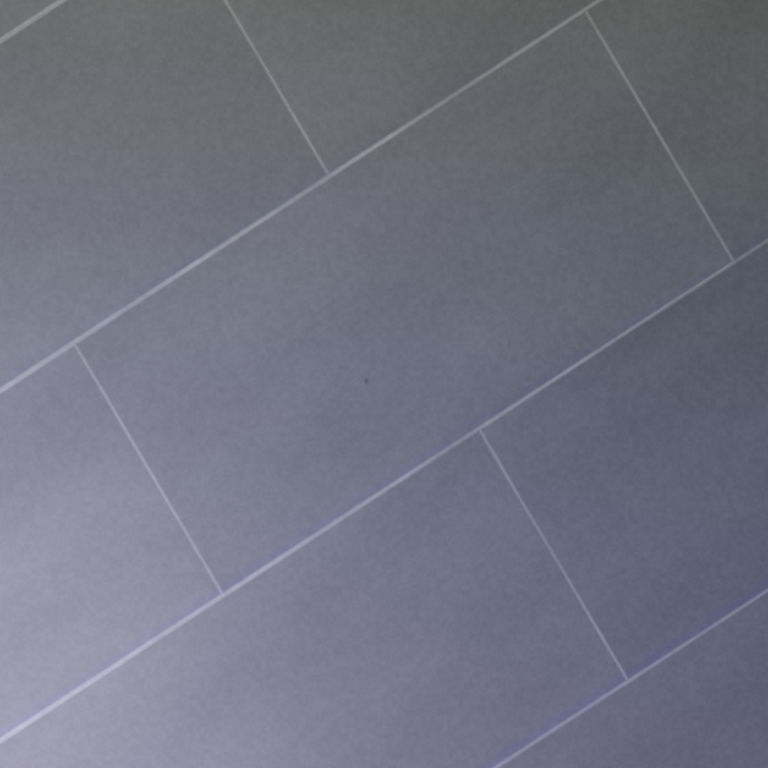
This texture is drawn by a Shadertoy shader. Its source:

```glsl
// Slanted slate floor tiles in half-offset rows with pale thin joints and soft side light.

float hash(vec2 p) {
    vec3 q = fract(vec3(p.xyx) * 0.1031);
    q += dot(q, q.yzx + 33.33);
    return fract((q.x + q.y) * q.z);
}

float noise(vec2 p) {
    vec2 i = floor(p), f = fract(p);
    f = f * f * (3.0 - 2.0 * f);
    return mix(mix(hash(i), hash(i + vec2(1, 0)), f.x),
               mix(hash(i + vec2(0, 1)), hash(i + vec2(1, 1)), f.x), f.y);
}

float fbm(vec2 p) {
    float sum = 0.0, amp = 0.5;
    for (int i = 0; i < 4; i++) {
        sum += amp * noise(p);
        p = p * 2.03 + 17.3;
        amp *= 0.5;
    }
    return sum;
}

// Light across the floor: four corner tones, a blue middle, a lilac glow and a dark right side
vec3 floorLight(vec2 p) {
    vec3 low = mix(vec3(0.54, 0.54, 0.64), vec3(0.39, 0.39, 0.485), p.x);
    vec3 high = mix(vec3(0.43, 0.44, 0.44), vec3(0.355, 0.358, 0.355), p.x);
    vec2 toGlow = p - vec2(0.0, 0.06), toShade = p - vec2(1.0, 0.52);
    return mix(low, high, p.y)
         + vec3(0.0, 0.006, 0.028) * 4.0 * p.y * (1.0 - p.y)
         + vec3(0.10, 0.09, 0.07) * exp(-6.0 * dot(toGlow, toGlow))
         - vec3(0.035, 0.022, 0.034) * exp(-7.0 * dot(toShade, toShade));
}

// Soft-edged joint coverage at a distance from its centre line
float joint(float dist, float halfWidth, float pixel) {
    float soft = max(0.0023, pixel);
    return 1.0 - smoothstep(halfWidth - soft, halfWidth + soft, dist);
}

// Sparse dark chips, at most one per grid cell
float chips(vec2 p, float pixel) {
    vec2 cell = floor(p * 7.0);
    vec2 centre = 0.2 + 0.6 * vec2(hash(cell + 3.1), hash(cell + 8.7));
    float dist = length((fract(p * 7.0) - centre) * vec2(1.0, 0.7)) / 7.0;
    return step(0.95, hash(cell + 21.0)) * (1.0 - smoothstep(0.001, 0.003 + pixel, dist));
}

void mainImage(out vec4 fragColor, in vec2 fragCoord) {
    vec2 p = fragCoord / iResolution.xy;
    float pixel = 1.0 / min(iResolution.x, iResolution.y);

    // Skewed tile coordinates: rows climb to the right, alternate rows shift by half
    float row = (p.y - 0.652 * p.x - 0.491) / 0.4557;
    float column = (p.x + 0.592 * p.y - 0.885) / 0.922 + 0.5 * mod(floor(row), 2.0);
    vec2 tile = floor(vec2(column, row));

    // Distances to the nearest long joint and cross joint, in canvas units
    float longSide = (fract(row + 0.5) - 0.5) * 0.382;
    float crossDist = abs(fract(column + 0.5) - 0.5) * 0.793;

    // Stone: tile tint, clouds drawn out along the plank, and fine grain
    vec2 along = vec2(column * 0.793, row * 0.382) + tile * 5.7;
    vec3 color = floorLight(p);
    color += 0.010 * (hash(tile + 40.0) - 0.5);
    color += 0.055 * (fbm(along * vec2(4.0, 9.0) + 30.0) - 0.47);
    color += 0.020 * (noise(p * 140.0) - 0.5) + 0.018 * (noise(p * 300.0 + 9.0) - 0.5);
    color -= 0.07 * chips(p, pixel);

    // Blue fringe above the long joints, fading toward the top
    float fringe = exp(-pow((longSide - 0.007) / 0.006, 2.0)) * (1.0 - 0.8 * p.y);
    color += vec3(-0.012, -0.012, 0.018) * fringe;

    // Joints: wider near the light, unevenly worn along their length
    float wear = 0.55 + 0.8 * fbm(p * 12.0 + 60.0);
    float longJoint = joint(abs(longSide), mix(0.0034, 0.0020, p.x), pixel);
    float crossJoint = joint(crossDist, 0.0019, pixel);
    float grout = max(longJoint, 0.85 * crossJoint) * wear;
    color += vec3(0.135, 0.135, 0.13) * grout;

    fragColor = vec4(clamp(color, 0.0, 1.0), 1.0);
}
```
